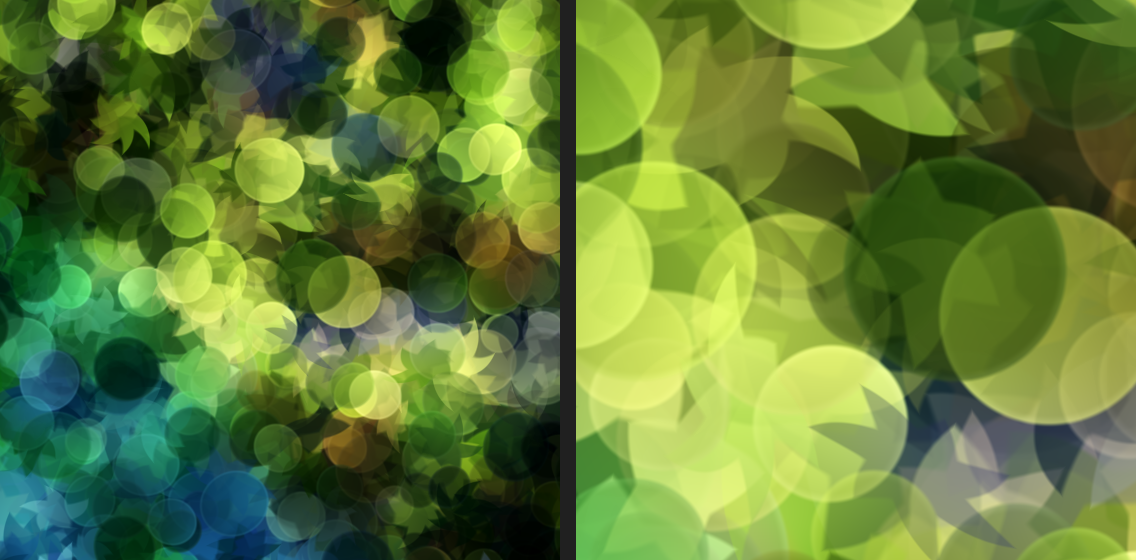
Left, the full canvas; right, a detail of the centre.
Write a Shadertoy shader that draws this background.

```glsl
// Translucent discs and bent, spiky shards piled up in layers, composited from
// the top down. Every shape takes its tint from a smooth colour field at its
// centre: gradient noise, soft pools of light and a diagonal cool/warm split.

const float TAU = 6.2831853;
const int LAYERS = 16;
const int DISC_LAYERS = 4;         // topmost layers hold discs only
const float COARSE_CELL = 0.25;
const float FINE_CELL = 0.11;
const float DISC_CELL = 0.145;
const float DISC_SHARE = 0.42;
const float BASE_LEVEL = 0.37;
const float NOISE_GAIN = 0.55;
const float LEVEL_SPREAD = 0.85;   // brightness variety between shapes
const float TINT_SPREAD = 0.15;
const float SOFTNESS = 0.0012;
const float OPAQUE_ENOUGH = 0.03;  // remaining transparency that ends the stack

// Light and dark pools: centre, radius, strength
const vec4 POOLS[10] = vec4[10](
    vec4(0.40, 0.38, 0.16, 0.42), vec4(0.75, 0.34, 0.15, 0.46),
    vec4(0.61, 0.74, 0.11, 0.36), vec4(0.90, 0.82, 0.15, 0.24),
    vec4(0.17, 0.50, 0.12, 0.28), vec4(0.04, 0.10, 0.10, 0.25),
    vec4(0.08, 0.78, 0.18, -0.24), vec4(0.96, 0.06, 0.18, -0.34),
    vec4(0.76, 0.58, 0.09, -0.26), vec4(0.53, 0.16, 0.06, -0.30));

vec3 hash3(vec2 p) {
    vec3 q = fract(p.xyx * vec3(0.1031, 0.1030, 0.0973));
    q += dot(q, q.yxz + 33.33);
    return fract((q.xxy + q.yzz) * q.zyx);
}

float cornerSlope(vec2 cell, vec2 offset) {
    return dot(hash3(cell + 11.0).xy * 2.0 - 1.0, offset);
}

float gradientNoise(vec2 p) {
    vec2 i = floor(p), f = p - i;
    vec2 u = f * f * (3.0 - 2.0 * f);
    vec2 e = vec2(1.0, 0.0);
    return mix(mix(cornerSlope(i, f), cornerSlope(i + e, f - e), u.x),
               mix(cornerSlope(i + e.yx, f - e.yx), cornerSlope(i + 1.0, f - 1.0), u.x), u.y);
}

vec3 ramp(float t, vec3 a, vec3 b, vec3 c, vec3 d) {
    t = clamp(t, 0.0, 1.0) * 3.0;
    return mix(mix(mix(a, b, min(t, 1.0)), c, clamp(t - 1.0, 0.0, 1.0)), d, clamp(t - 2.0, 0.0, 1.0));
}

// Bell-shaped falloff
float poolAt(vec2 p, vec2 centre, float radius) {
    vec2 d = (p - centre) / radius;
    float w = max(0.0, 1.0 - dot(d, d) / 3.0);
    return w * w * w;
}

// Colour field; shift makes a shape lighter or darker than its surroundings
vec3 fieldColour(vec2 p, float shift) {
    float level = BASE_LEVEL + shift + NOISE_GAIN * gradientNoise(p * 7.0 + 3.0);
    for (int i = 0; i < 10; i++) level += POOLS[i].w * poolAt(p, POOLS[i].xy, POOLS[i].z);
    float hue = gradientNoise(p * 6.0 + 40.0);
    float warmth = smoothstep(0.56, 0.84, p.x * 1.1 + p.y + 0.12 * hue);

    vec3 cool = ramp(level, vec3(0.01, 0.11, 0.05), vec3(0.03, 0.36, 0.13),
                     vec3(0.20, 0.62, 0.46), vec3(0.50, 0.97, 0.66));
    vec3 blue = ramp(level, vec3(0.02, 0.09, 0.20), vec3(0.08, 0.27, 0.48),
                     vec3(0.22, 0.53, 0.63), vec3(0.50, 0.84, 0.74));
    cool = mix(cool, blue, smoothstep(-0.05, 0.35, hue + 0.7 * (0.28 - p.y)));

    vec3 warm = ramp(level, vec3(0.02, 0.03, 0.01), vec3(0.20, 0.28, 0.08),
                     vec3(0.53, 0.72, 0.24), vec3(0.88, 0.97, 0.53));
    vec3 violet = ramp(level, vec3(0.04, 0.03, 0.12), vec3(0.20, 0.22, 0.42),
                       vec3(0.50, 0.52, 0.63), vec3(0.82, 0.84, 0.72));
    vec3 gold = ramp(level, vec3(0.07, 0.04, 0.03), vec3(0.38, 0.27, 0.12),
                     vec3(0.75, 0.63, 0.28), vec3(0.96, 0.92, 0.50));
    float goldShare = smoothstep(0.15, 0.45, -hue) + 0.7 * poolAt(p, vec2(0.68, 0.41), 0.13);
    float violetShare = smoothstep(0.18, 0.42, hue) + poolAt(p, vec2(0.48, 0.88), 0.10)
                      + poolAt(p, vec2(0.96, 0.38), 0.11);
    warm = mix(mix(warm, gold, min(goldShare, 0.8)), violet, min(violetShare, 1.0) * 0.75);
    return mix(cool, warm, warmth);
}

// Edge distance of a star with uneven, bent spikes and unit reach
float shardDistance(vec2 q, vec2 id) {
    float r = length(q);
    vec3 rnd = hash3(id + 5.0);
    float spikes = 4.0 + floor(4.0 * rnd.x);
    float a = fract(atan(q.y, q.x) / TAU + (rnd.y - 0.5) * 0.4 * r + 1.0) * spikes;
    float tip = 1.0 - abs(2.0 * fract(a) - 1.0);
    float reach = mix(0.55, 1.0, hash3(id + floor(a) * 7.3).z);
    return (r - mix(0.45, reach, tip * sqrt(tip))) * 0.55;
}

void mainImage(out vec4 fragColor, in vec2 fragCoord) {
    vec2 uv = fragCoord / iResolution.y;
    float edge = SOFTNESS + 0.8 / iResolution.y;
    vec3 colour = vec3(0.0);
    float clear = 1.0;

    for (int n = 0; n < LAYERS && clear > OPAQUE_ENOUGH; n++) {
        float layer = float(n);
        bool discsOnly = n < DISC_LAYERS;
        float depth = (layer - float(DISC_LAYERS)) / float(LAYERS - DISC_LAYERS);
        float cell = discsOnly ? DISC_CELL : mix(FINE_CELL, COARSE_CELL, depth);
        float turn = layer * 1.7;
        mat2 spin = mat2(cos(turn), sin(turn), -sin(turn), cos(turn));
        vec2 grid = spin * uv / cell + layer * 17.3;

        for (int k = 0; k < 4; k++) {
            vec2 id = floor(grid - 0.5) + vec2(k & 1, k >> 1);
            vec2 key = id + layer * 53.0;
            vec3 rnd = hash3(key);
            vec2 centre = id + 0.3 + 0.4 * rnd.xy;
            vec2 q = grid - centre;
            if (dot(q, q) > 0.64) continue;
            vec3 look = hash3(key + 140.0);
            if (discsOnly && look.x > DISC_SHARE) continue;

            // Shape mask
            bool disc = discsOnly || look.y < 0.3;
            float size = disc ? mix(0.27, 0.47, rnd.z) : mix(0.60, 0.78, rnd.z);
            float a = TAU * look.z;
            q = mat2(cos(a), sin(a), -sin(a), cos(a)) * q / size;
            q.y *= 1.0 + (disc ? 0.1 : 0.6) * rnd.x;
            float d = (disc ? length(q) - 1.0 : shardDistance(q, key)) * size * cell;
            if (d >= edge) continue;
            float mask = 1.0 - smoothstep(-edge, edge, d);

            // Tint, inner shading and a faint rim on discs
            vec2 home = (centre - layer * 17.3) * cell * spin;
            vec3 vary = hash3(key + 260.0);
            vec3 tint = fieldColour(mix(home, uv, 0.3), (vary.x - 0.5) * LEVEL_SPREAD);
            tint = (tint + (vary - 0.5) * TINT_SPREAD) * (1.0 + 0.22 * q.x);
            if (disc) tint += 0.10 * smoothstep(-0.006, 0.0, d);
            float alpha = mask * mix(0.28, 0.62, vary.y);
            colour += clear * alpha * tint;
            clear *= 1.0 - alpha;
        }
    }
    colour += clear * fieldColour(uv, -0.05);

    // Gentle contrast lift
    colour = clamp(colour, 0.0, 1.0);
    colour = mix(colour, colour * colour * (3.0 - 2.0 * colour), 0.45);
    fragColor = vec4(colour, 1.0);
}
```
